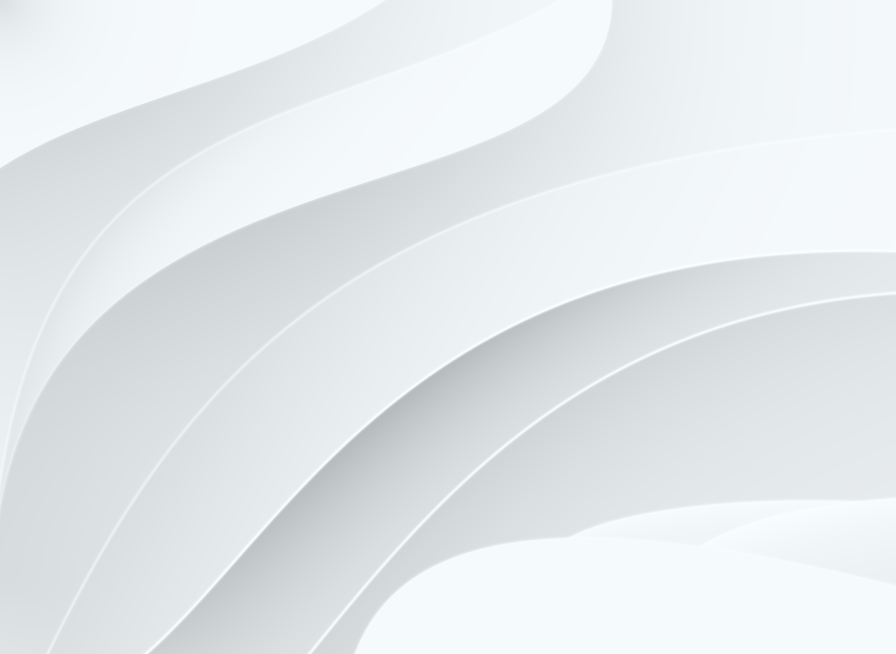
This background is drawn by a WebGL 1 fragment shader. Its source:

```glsl
precision highp float;

uniform vec2 u_resolution;

const float PAPER = 0.98;
const float RIM_TONE = 0.995;
const float RIM_WIDTH = 0.0026;
const vec3 COOL_TINT = vec3(-0.018, 0.0, 0.009);

vec2 bezier(float t, vec2 a, vec2 b, vec2 c, vec2 d) {
  float s = 1.0 - t;
  return s * s * s * a + 3.0 * s * t * (s * b + t * c) + t * t * t * d;
}

vec2 bezierSlope(float t, vec2 a, vec2 b, vec2 c, vec2 d) {
  float s = 1.0 - t;
  return 3.0 * (s * s * (b - a) + 2.0 * s * t * (c - b) + t * t * (d - c));
}

vec2 bezierBend(float t, vec2 a, vec2 b, vec2 c, vec2 d) {
  return 6.0 * mix(c - 2.0 * b + a, d - 2.0 * c + b, t);
}

// Signed distance to a cubic curve, positive on its upper left side
float curveDistance(vec2 p, vec2 a, vec2 b, vec2 c, vec2 d) {
  float t = 0.0;
  float nearest = 1e5;
  for (int i = 0; i <= 16; i++) {
    float candidate = float(i) / 16.0;
    vec2 gap = bezier(candidate, a, b, c, d) - p;
    float squared = dot(gap, gap);
    if (squared < nearest) {
      nearest = squared;
      t = candidate;
    }
  }
  // Newton refinement of the closest point
  for (int i = 0; i < 4; i++) {
    vec2 gap = bezier(t, a, b, c, d) - p;
    vec2 slope = bezierSlope(t, a, b, c, d);
    float speed = dot(slope, slope);
    float curvature = speed + dot(gap, bezierBend(t, a, b, c, d));
    t -= dot(gap, slope) / max(curvature, 0.3 * speed);
    t = clamp(t, -0.05, 1.05);
  }
  vec2 offset = p - bezier(t, a, b, c, d);
  vec2 slope = bezierSlope(t, a, b, c, d);
  float side = slope.x * offset.y - slope.y * offset.x;
  return side < 0.0 ? -length(offset) : length(offset);
}

// Tone fading from the edge inwards; spread = depth reach, peak x, peak width
float edgeShade(float depth, float x, float edgeTone, float innerTone, vec3 spread) {
  float along = (x - spread.y) / spread.z;
  float strength = exp(-max(depth, 0.0) / spread.x - along * along);
  return mix(innerTone, edgeTone, strength);
}

// Lays a shaded sheet below a curve and lights its rim
float addSheet(float tone, float x, float dist, float edgeTone, float innerTone,
               vec3 spread, float rim) {
  float pixel = 0.8 / u_resolution.y;
  float cover = 1.0 - smoothstep(-pixel, pixel, dist);
  tone = mix(tone, edgeShade(-dist, x, edgeTone, innerTone, spread), cover);
  float across = dist / RIM_WIDTH;
  return mix(tone, RIM_TONE, rim * exp(-across * across));
}

void main() {
  vec2 p = gl_FragCoord.xy / u_resolution.y;

  // Top sheet with a soft dark corner
  float tone = PAPER - 0.11 * exp(-length(p - vec2(0.0, 1.0)) / 0.07);

  // Upper left folds
  float dist = curveDistance(p, vec2(0.0, 0.743), vec2(0.161, 0.848),
                             vec2(0.402, 0.875), vec2(0.589, 1.0));
  tone = addSheet(tone, p.x, dist, 0.845, 0.97, vec3(0.3, 0.12, 0.45), 0.2);

  dist = curveDistance(p, vec2(0.004, 0.286), vec2(0.098, 0.857),
                       vec2(0.518, 0.804), vec2(0.857, 1.0));
  tone = addSheet(tone, p.x, dist, 0.895, PAPER, vec3(0.08, 0.12, 0.32), 0.5);

  // Broad central folds
  dist = curveDistance(p, vec2(0.0, 0.223), vec2(0.107, 0.825),
                       vec2(0.929, 0.643), vec2(0.936, 1.0));
  tone = addSheet(tone, p.x, dist, 0.81, 0.975, vec3(0.35, 0.35, 0.6), 0.3);

  dist = curveDistance(p, vec2(0.054, -0.039), vec2(0.268, 0.411),
                       vec2(0.518, 0.736), vec2(1.371, 0.802));
  tone = addSheet(tone, p.x, dist, 0.87, PAPER, vec3(0.35, 0.2, 0.6), 0.55);

  // Deep shadowed fold and the sheet beneath it
  dist = curveDistance(p, vec2(0.223, 0.0), vec2(0.446, 0.196),
                       vec2(0.643, 0.639), vec2(1.371, 0.616));
  tone = addSheet(tone, p.x, dist, 0.72, 0.93, vec3(0.12, 0.6, 0.5), 1.0);

  dist = curveDistance(p, vec2(0.473, 0.0), vec2(0.661, 0.232),
                       vec2(0.893, 0.518), vec2(1.371, 0.552));
  tone = addSheet(tone, p.x, dist, 0.83, 0.93, vec3(0.17, 0.75, 0.8), 0.95);

  // Pale overlapping sheets at the lower right
  dist = curveDistance(p, vec2(0.866, 0.175), vec2(0.946, 0.223),
                       vec2(1.161, 0.246), vec2(1.371, 0.229));
  tone = addSheet(tone, p.x, dist, 0.985, 0.94, vec3(0.06, 1.1, 0.6), 0.5);

  dist = curveDistance(p, vec2(1.071, 0.164), vec2(1.143, 0.209),
                       vec2(1.25, 0.229), vec2(1.371, 0.238));
  tone = addSheet(tone, p.x, dist, 0.99, 0.92, vec3(0.12, 1.2, 0.6), 0.6);

  dist = curveDistance(p, vec2(0.541, -0.004), vec2(0.616, 0.205),
                       vec2(0.893, 0.223), vec2(1.371, 0.104));
  tone = addSheet(tone, p.x, dist, PAPER, PAPER, vec3(0.2, 0.9, 0.6), 0.4);

  gl_FragColor = vec4(vec3(tone) + COOL_TINT, 1.0);
}
```
